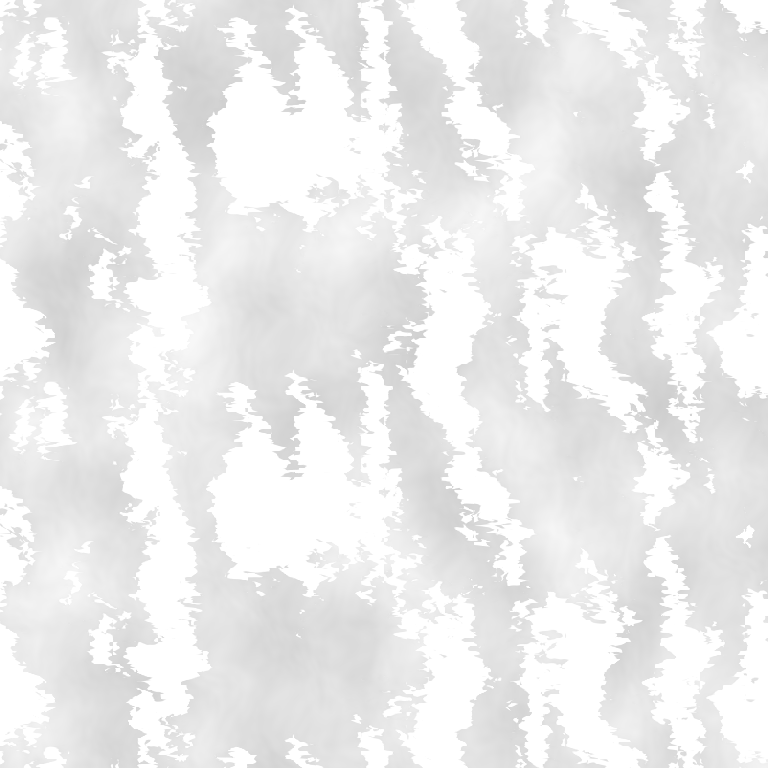
Reproduce this texture procedurally as a Shadertoy shader.

```glsl
// Weathered white paint: tall torn white openings in a soft grey, cloudy coat.
// Leaning, stretched gradient noise is cut at a level for the openings, with
// small blocks shifted sideways for ragged steps; smooth noise tints the coat.

vec2 hashGradient(vec2 cell) {
    vec3 h = fract(cell.xyx * vec3(0.1031, 0.1030, 0.0973));
    h += dot(h, h.yzx + 33.33);
    return normalize(fract((h.xx + h.yz) * h.zy) - 0.4999);
}

// Gradient noise that repeats after rows cells up and lean cells across.
float noise(vec2 p, float rows, float lean, float seed) {
    vec2 cell = floor(p), f = p - cell;
    vec2 blend = f * f * f * (f * (f * 6.0 - 15.0) + 10.0);
    float corner[4];
    for (int i = 0; i < 4; i++) {
        vec2 o = vec2(i & 1, i >> 1);
        vec2 id = cell + o;
        id -= floor(id.y / rows) * vec2(lean, rows);
        corner[i] = dot(hashGradient(id + seed), f - o);
    }
    return mix(mix(corner[0], corner[1], blend.x),
               mix(corner[2], corner[3], blend.x), blend.y);
}

// Positive inside the white openings; one tile is one unit tall.
float openings(vec2 p) {
    // Stepped shift of small blocks
    vec2 block = floor(p * vec2(34.0, 84.0));
    block.y = mod(block.y, 84.0);
    float stepShift = 0.0045 * hashGradient(block + 7.0).x;

    // Slow bends and short tears
    p.x += 0.045 * noise(p * vec2(5.0, 3.0), 3.0, 0.0, 71.0);
    p.x += 0.014 * noise(p * vec2(22.0, 24.0), 24.0, 0.0, 37.0);
    p.x += 0.009 * noise(p * vec2(50.0, 70.0), 70.0, 0.0, 53.0);
    p.x += stepShift;

    // Lean to the left going up, one coarse cell per tile
    p.x += p.y / 13.0;
    float height = noise(p * vec2(13.0, 2.0), 2.0, 1.0, 11.0);
    height += 0.48 * noise(p * vec2(26.0, 6.0), 6.0, 2.0, 23.0);
    height += 0.27 * noise(p * vec2(52.0, 18.0), 18.0, 4.0, 5.0);
    height += 0.17 * noise(p * vec2(104.0, 56.0), 56.0, 8.0, 91.0);
    return height - 0.09;
}

// Brightness of the grey coat: broad clouds with fine mottling.
float coat(vec2 uv) {
    float tone = 0.889;
    tone += 0.115 * noise(uv * vec2(6.5, 5.0), 999.0, 0.0, 17.0);
    tone += 0.060 * noise(uv * vec2(11.0, 9.0) + 0.4, 999.0, 0.0, 43.0);
    vec2 bent = uv + 0.03 * noise(uv * 13.0, 999.0, 0.0, 83.0);
    tone += 0.025 * noise(bent * vec2(30.0, 20.0), 999.0, 0.0, 61.0);
    tone += 0.016 * noise(bent * vec2(80.0, 60.0), 999.0, 0.0, 29.0);
    return clamp(tone, 0.80, 0.97);
}

void mainImage(out vec4 fragColor, in vec2 fragCoord) {
    vec2 uv = fragCoord / iResolution.y;
    float opening = openings(vec2(uv.x, uv.y / 0.475));

    // Slightly darker rim where the coat ends
    float grey = coat(uv) - 0.018 * exp(-30.0 * abs(opening));

    // Limit the edge width so that block steps stay crisp
    float edge = min(0.6 * fwidth(opening), 0.05) + 0.0001;
    float white = smoothstep(-edge, edge, opening);
    fragColor = vec4(vec3(mix(grey, 1.0, white)), 1.0);
}
```
